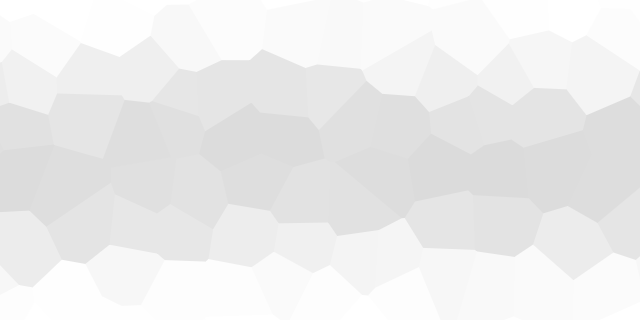
Reproduce this background procedurally as a Shadertoy shader.

```glsl
const float PI = 3.14159265;
const float ROWS = 6.0;        // cells per canvas height
const float JITTER = 0.86;     // how far a site strays inside its cell
const vec3 WHITE = vec3(0.998);
const vec3 BAND_GREY = vec3(0.860);

vec2 hash2(vec2 cell) {
    vec2 q = vec2(dot(cell, vec2(127.1, 311.7)), dot(cell, vec2(269.5, 183.3)));
    return fract(sin(q) * 43758.5453);
}

// Random site of a grid cell, in cell units
vec2 cellSite(vec2 cell, float jitter) {
    return cell + 0.5 + jitter * (hash2(cell) - 0.5);
}

// Height of the darkest line, swaying gently across the canvas
float bandCentre(float x) {
    return 0.495 + 0.025 * cos(2.0 * PI * (x - 0.84) / 1.6);
}

// Flat tone of a facet, from the place of its site in canvas heights
vec3 facetColor(vec2 site) {
    float offset = min(abs(site.y - bandCentre(site.x)), 0.5);
    float band = pow(cos(PI * offset), 2.0);
    float variation = (hash2(floor(site * ROWS) + 19.0).x - 0.5) * 0.008;
    return min(mix(WHITE, BAND_GREY, band) + variation, 1.0);
}

// Two closest sites: nearest in xy, runner-up in zw
vec4 closestSites(vec2 p, float jitter) {
    vec2 home = floor(p);
    vec2 nearest = vec2(0.0), second = vec2(0.0);
    float nearestDist = 1e3, secondDist = 1e3;
    for (int j = -2; j <= 2; j++) {
        for (int i = -2; i <= 2; i++) {
            vec2 site = cellSite(home + vec2(i, j), jitter);
            float d = dot(site - p, site - p);
            if (d < nearestDist) {
                second = nearest;
                secondDist = nearestDist;
                nearest = site;
                nearestDist = d;
            } else if (d < secondDist) {
                second = site;
                secondDist = d;
            }
        }
    }
    return vec4(nearest, second);
}

// Distance from p to the line halfway between two sites
float edgeDistance(vec2 p, vec2 a, vec2 b) {
    return dot(0.5 * (a + b) - p, normalize(b - a));
}

void mainImage(out vec4 fragColor, in vec2 fragCoord) {
    vec2 p = fragCoord / iResolution.y * ROWS;
    float pixel = ROWS / iResolution.y;

    vec4 sites = closestSites(p, JITTER);
    float edge = edgeDistance(p, sites.xy, sites.zw);

    // Blend neighbouring facets over one pixel
    float coverage = clamp(0.5 + edge / pixel, 0.0, 1.0);
    vec3 color = mix(facetColor(sites.zw / ROWS), facetColor(sites.xy / ROWS), coverage);
    fragColor = vec4(color, 1.0);
}
```
